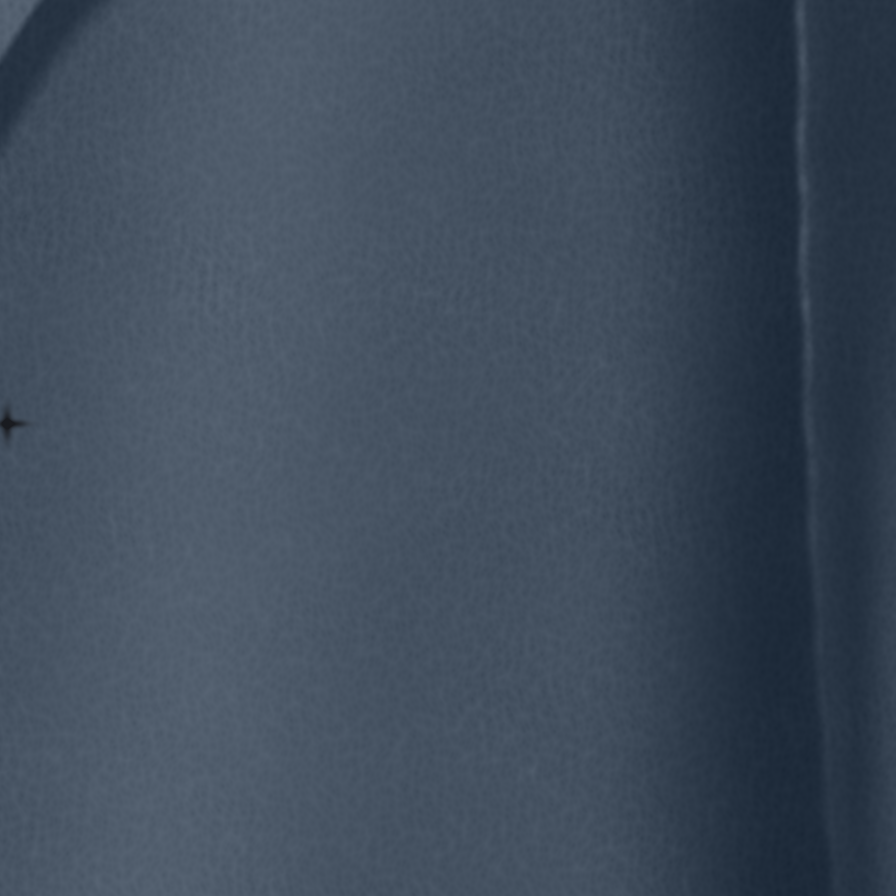
A WebGL 1 fragment shader for this texture:

```glsl
precision highp float;
// Soft blue-grey cloth with a broad pale ridge, a deep fold on the right
// and a thin raised seam. Smooth tone profiles shape the folds, cellular
// noise and layered sines add the blurry woven grain.
uniform vec2 u_resolution;

const vec3 DARK_CLOTH = vec3(0.14, 0.19, 0.25);
const vec3 PALE_CLOTH = vec3(0.31, 0.36, 0.42);
const vec3 STITCH = vec3(0.07, 0.07, 0.08);

vec2 hash2(vec2 p) {
  vec2 q = vec2(dot(p, vec2(127.1, 311.7)), dot(p, vec2(269.5, 183.3)));
  return fract(sin(q) * 43758.5453);
}

// Distance to the nearest scattered point, centred near zero
float cellular(vec2 p) {
  vec2 cell = floor(p);
  vec2 local = fract(p);
  float nearest = 2.0;
  for (int j = -1; j <= 1; j++) {
    for (int i = -1; i <= 1; i++) {
      vec2 offset = vec2(float(i), float(j));
      vec2 delta = offset + hash2(cell + offset) - local;
      nearest = min(nearest, dot(delta, delta));
    }
  }
  return sqrt(nearest) - 0.5;
}

// Slow uneven waves, about -1 to 1
float layeredSines(vec2 p) {
  float sum = 0.0;
  float weight = 0.5;
  for (int i = 0; i < 4; i++) {
    sum += weight * sin(p.x + 1.7 * sin(p.y)) * cos(0.8 * p.y + sin(p.x));
    p = mat2(1.3, 1.2, -1.2, 1.3) * p + 2.3;
    weight *= 0.6;
  }
  return sum;
}

float bell(float x, float width) {
  return exp(-x * x / (width * width));
}

// Main panel: pale ridge, then a slide into the fold shadow
float panelTone(vec2 uv) {
  float ridge = 0.18 + 0.13 * uv.y;
  float tone = 0.72 + 0.29 * bell(uv.x - ridge, 0.16);
  tone += 0.06 * (1.0 - uv.y) - 0.1 * bell(uv.x, 0.12) * uv.y;
  float shadow = smoothstep(0.64, 0.89, uv.x + 0.012 * sin(uv.y * 7.0));
  return mix(tone, -0.12, shadow);
}

// Strip beyond the seam, paler toward its lower outer edge
float stripTone(vec2 uv) {
  float lift = smoothstep(0.95, 1.01, uv.x) * smoothstep(0.85, 0.3, uv.y);
  return -0.02 + 0.1 * uv.y + 0.5 * lift;
}

// Dark lapel band crossing the upper left corner
float cornerTone(float tone, vec2 uv) {
  float bandEdge = uv.y - 0.825 - 1.9 * uv.x + 4.0 * uv.x * uv.x;
  float tipEdge = uv.y - 0.93 - 1.5 * uv.x;
  float inCorner = 1.0 - smoothstep(0.1, 0.2, uv.x);
  tone = mix(tone, 0.08, inCorner * smoothstep(-0.025, 0.035, bandEdge));
  return mix(tone, 1.1, smoothstep(-0.008, 0.014, tipEdge));
}

// Fine weave: stretched cells, faint upright threads and sparse flecks
float weaveGrain(vec2 uv) {
  vec2 warped = uv + 0.003 * vec2(sin(uv.y * 61.0), sin(uv.x * 53.0));
  float fine = cellular(warped * vec2(125.0, 100.0));
  float coarse = cellular(warped.yx * vec2(58.0, 72.0) + 17.0);
  float patches = 0.5 + 0.5 * layeredSines(uv * 9.0);
  float threads = sin(uv.x * 460.0 + 2.0 * sin(uv.y * 31.0)) * patches;
  float flecks = smoothstep(0.2, 0.5, coarse) - smoothstep(-0.3, -0.5, coarse);
  float grain = 0.16 * fine + 0.1 * coarse + 0.03 * threads;
  return grain * (0.75 + 0.6 * patches) + 0.06 * flecks * patches;
}

// Small cross of thread with soft ends
float stitchMask(vec2 p) {
  float across = bell(p.y, 0.004) * bell(p.x, 0.018);
  float upright = bell(p.x + 0.004, 0.005) * bell(p.y, 0.017);
  return min(across + upright, 1.0);
}

void main() {
  vec2 uv = gl_FragCoord.xy / u_resolution;

  // Folds on both sides of the seam
  float drop = 1.0 - uv.y;
  float seamX = 0.894 + 0.038 * drop * drop + 0.0015 * sin(uv.y * 43.0);
  float fromSeam = uv.x - seamX;
  float tone = cornerTone(panelTone(uv), uv);
  tone = mix(tone, stripTone(uv), smoothstep(-0.003, 0.006, fromSeam));

  // Raised seam edge, fading toward the bottom
  float seamLight = mix(0.18, 0.75, smoothstep(0.1, 0.9, uv.y));
  seamLight *= 0.85 + 0.15 * sin(uv.y * 97.0 + sin(uv.y * 39.0));
  tone += seamLight * bell(fromSeam, 0.006);
  tone += 0.12 * bell(fromSeam - 0.012, 0.016);

  // Grain, calmer in the shadows, over a broad mottle
  float calm = mix(0.6, 1.0, smoothstep(0.0, 0.6, tone));
  tone += calm * weaveGrain(uv);
  tone += 0.04 * layeredSines(uv * 13.0 + 4.0);

  vec3 color = mix(DARK_CLOTH, PALE_CLOTH, clamp(tone, -0.35, 1.3));
  color = mix(color, STITCH, 0.85 * stitchMask(uv - vec2(0.012, 0.527)));
  gl_FragColor = vec4(color, 1.0);
}
```
